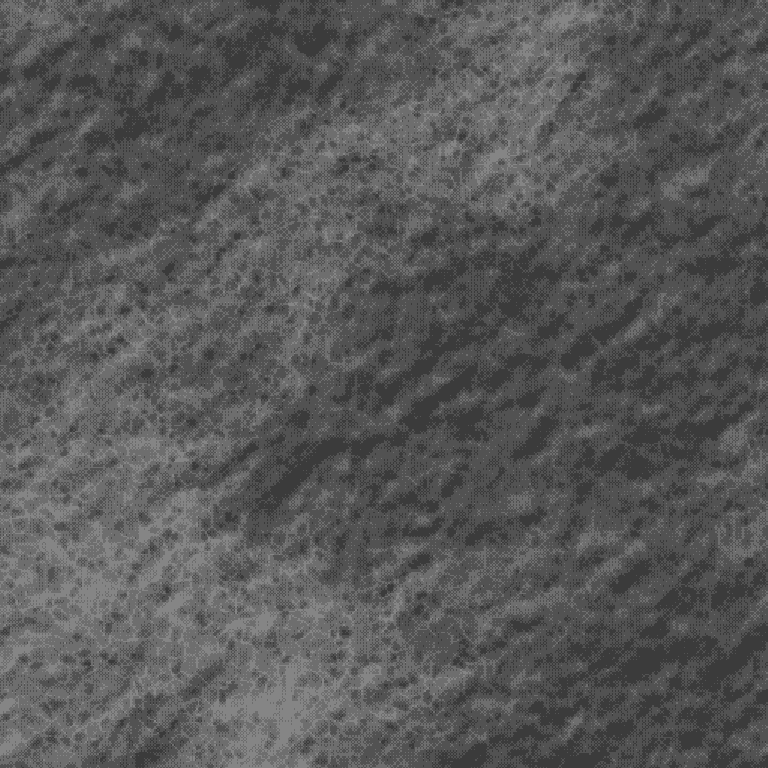
This texture is drawn by a WebGL 2 fragment shader. Its source:

```glsl
#version 300 es
precision highp float;
// Weathered grey stone: broad diagonal clouds of tone carry a crust of small
// rimmed cells, pits, fine veins and slanted relief strokes, all from noise.
// The tone is then dithered down to four flat greys on a fine square grid.

uniform vec2 u_resolution;
out vec4 fragColor;

const vec4  GREYS = vec4(0.23, 0.32, 0.43, 0.52);
const float MEAN_TONE = 0.340;
const float CLOUD_SCALE = 4.2;
const float CLOUD_CONTRAST = 0.050;
const float CLOUD_SKEW = 0.14;
const float CELL_SCALE = 54.0;
const float RIM_LIGHT = 0.050;
const float PIT_DARK = 0.060;
const float VEIN_SCALE = 20.0;
const float VEIN_LIGHT = 0.060;
const float STROKE_SCALE = 42.0;
const float STROKE_CONTRAST = 0.23;
const float GRAIN_ANGLE = 0.72;
const float DITHER_CELLS = 512.0;
const float DITHER_JITTER = 0.22;

float hash(vec2 p) {
    vec3 q = fract(vec3(p.xyx) * 0.1031);
    q += dot(q, q.yzx + 33.33);
    return fract((q.x + q.y) * q.z);
}

vec2 hash2(vec2 p) {
    return vec2(hash(p), hash(p + 71.7));
}

float valueNoise(vec2 p) {
    vec2 i = floor(p), f = fract(p);
    f = f * f * (3.0 - 2.0 * f);
    float low = mix(hash(i), hash(i + vec2(1, 0)), f.x);
    float high = mix(hash(i + vec2(0, 1)), hash(i + vec2(1, 1)), f.x);
    return mix(low, high, f.y);
}

// Layered noise around 0.5; each octave is turned to hide the lattice.
float fbm(vec2 p, int octaves) {
    const mat2 TURN = mat2(0.8, 0.6, -0.6, 0.8);
    float sum = 0.0, total = 0.0, weight = 0.5;
    for (int i = 0; i < octaves; i++) {
        sum += weight * valueNoise(p);
        total += weight;
        weight *= 0.5;
        p = TURN * p * 2.03 + 17.3;
    }
    return sum / total;
}

// Nearest distance, gap to the second nearest, and a random value per cell.
vec3 cells(vec2 p) {
    vec2 base = floor(p);
    float first = 9.0, second = 9.0, id = 0.0;
    for (int y = -1; y <= 1; y++) {
        for (int x = -1; x <= 1; x++) {
            vec2 cell = base + vec2(x, y);
            float d = distance(p, cell + hash2(cell));
            if (d < first) {
                second = first;
                first = d;
                id = hash(cell + 131.1);
            } else {
                second = min(second, d);
            }
        }
    }
    return vec3(first, second - first, id);
}

// Ordered threshold of a 2 by 2 block.
float bayer2(vec2 p) {
    p = mod(floor(p), 2.0);
    return fract(p.x * 0.5 + p.y * p.y * 0.75);
}

float stoneTone(vec2 p) {
    // Coordinates along and across the slanted grain
    float c = cos(GRAIN_ANGLE), s = sin(GRAIN_ANGLE);
    vec2 grain = vec2(0.68 * dot(p, vec2(c, s)), dot(p, vec2(-s, c)));
    vec2 warp = vec2(fbm(p * 9.0 + 5.0, 3), fbm(p * 9.0 + 47.0, 3)) - 0.5;
    vec2 ripple = vec2(valueNoise(p * 70.0), valueNoise(p * 70.0 + 29.0)) - 0.5;

    // Broad light and dark clouds
    float cloud = (fbm((grain + 0.10 * warp) * CLOUD_SCALE + 11.0, 6) - 0.5) / 0.124;
    float tone = MEAN_TONE + CLOUD_CONTRAST * (cloud + CLOUD_SKEW * (cloud * cloud - 1.0));

    // Crust of rimmed cells, some sunk into pits
    vec3 cell = cells((p + 0.03 * warp + 0.010 * ripple) * CELL_SCALE);
    float rim = 1.0 - smoothstep(0.0, 0.20, cell.y);
    float pit = step(0.5, cell.z) * (1.0 - smoothstep(0.12, 0.42, cell.x));
    float crust = mix(0.6, 1.3, smoothstep(-1.0, 1.2, cloud));
    tone += crust * (RIM_LIGHT * (rim - 0.25) - PIT_DARK * (pit - 0.12));

    // Thin pale veins
    float fold = abs(2.0 * fbm((p + 0.02 * warp) * VEIN_SCALE + 63.0, 4) - 1.0);
    tone += VEIN_LIGHT * (exp(-10.0 * fold) - 0.24);

    // Slanted relief lit from one side
    vec2 stroke = (grain + 0.02 * warp) * STROKE_SCALE;
    return tone + STROKE_CONTRAST * (fbm(stroke, 3) - fbm(stroke + vec2(0.15, 0.55), 3));
}

void main() {
    vec2 dot2 = floor(gl_FragCoord.xy / u_resolution * DITHER_CELLS);
    float tone = stoneTone((dot2 + 0.5) / DITHER_CELLS);

    // Dither between neighbouring greys
    float threshold = bayer2(dot2) + 0.25 * bayer2(dot2 * 0.5) + 0.03;
    threshold = clamp(threshold + DITHER_JITTER * (hash(dot2 + 7.0) - 0.5), 0.02, 0.98);
    vec3 steps = GREYS.yzw - GREYS.xyz;
    vec3 raised = step(threshold, clamp((tone - GREYS.xyz) / steps, 0.0, 1.0));
    fragColor = vec4(vec3(GREYS.x + dot(raised, steps)), 1.0);
}
```
